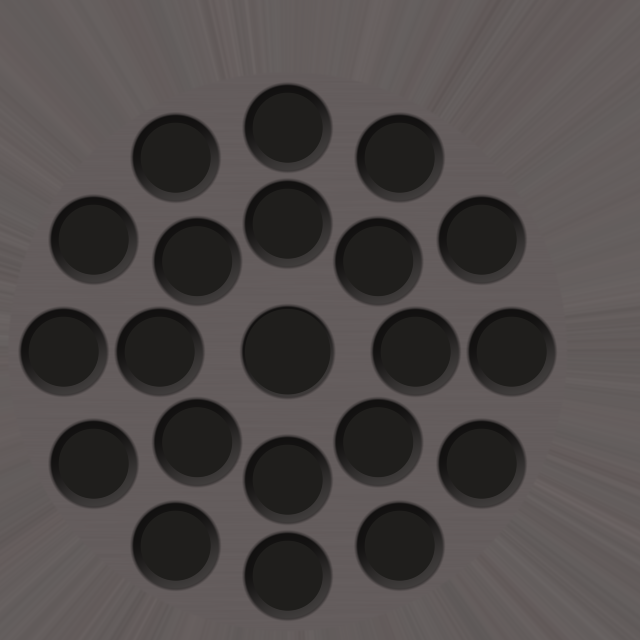
A three.js fragment shader for this pattern:

```glsl
// A brushed metal plate drilled with two rings of round holes about a larger one.
// Polar repeats place the holes, shaded as bevelled wells; stretched gradient
// noise brushes a horizontal grain on the disc and radial streaks beyond it.

varying vec2 vUv;

vec2 hashGradient(vec2 cell) {
  float h = fract(sin(dot(cell, vec2(127.1, 311.7))) * 43758.5);
  return vec2(cos(6.28318 * h), sin(6.28318 * h));
}

// Gradient noise, roughly -0.7 to 0.7
float gradientNoise(vec2 p) {
  vec2 i = floor(p);
  vec2 f = fract(p);
  vec2 u = f * f * f * (f * (f * 6.0 - 15.0) + 10.0);
  float a = dot(hashGradient(i), f);
  float b = dot(hashGradient(i + vec2(1.0, 0.0)), f - vec2(1.0, 0.0));
  float c = dot(hashGradient(i + vec2(0.0, 1.0)), f - vec2(0.0, 1.0));
  float d = dot(hashGradient(i + vec2(1.0, 1.0)), f - vec2(1.0, 1.0));
  return mix(mix(a, b, u.x), mix(c, d, u.x), u.y);
}

// Offset from the nearest of several centres spaced evenly on a ring
vec2 nearestOnRing(vec2 p, float count, float radius) {
  float spacing = 6.28318 / count;
  float angle = floor(atan(p.y, p.x) / spacing + 0.5) * spacing;
  return p - radius * vec2(cos(angle), sin(angle));
}

// Fine horizontal grain of the central disc
vec3 brushedDisc(vec2 p) {
  float grain = gradientNoise(vec2(p.x * 5.0, p.y * 330.0))
              + 0.6 * gradientNoise(vec2(p.x * 9.0 + 20.0, p.y * 150.0));
  return vec3(0.391, 0.363, 0.363) + 0.009 * grain;
}

// Streaks sampled along the direction circle, so they have no seam
vec3 radialStreaks(vec2 p) {
  vec2 dir = p / max(length(p), 0.001);
  float broad = gradientNoise(dir * 6.0 + 3.7);
  float medium = gradientNoise(dir * 27.0 + 11.3);
  float fine = gradientNoise(dir * 95.0 + 5.1);
  float strength = 0.4 + smoothstep(-0.3, 0.4, gradientNoise(dir * 4.0 + 9.2));
  float streak = 0.017 * broad + strength * (0.023 * medium + 0.021 * fine);
  vec3 tint = vec3(0.008, -0.004, -0.003) * gradientNoise(dir * 13.0 + 31.0);
  return vec3(0.391, 0.366, 0.363) + streak + tint;
}

// A bevelled well: soft outer shade, directional wall, then flat floor
vec3 drillHole(vec3 color, vec2 p, float radius, float floorRadius) {
  float d = length(p);
  color *= 1.0 - 0.42 * (1.0 - smoothstep(radius - 0.001, radius + 0.005, d));

  float facing = dot(p / max(d, 0.001), normalize(vec2(0.45, -0.9)));
  float depth = clamp((d - floorRadius) / (radius - floorRadius), 0.0, 1.0);
  vec3 wall = mix(vec3(0.075, 0.070, 0.068), vec3(0.225, 0.215, 0.212),
                  smoothstep(-0.65, 1.0, facing));
  wall *= 1.0 + 0.12 * depth * facing;
  color = mix(color, wall, 1.0 - smoothstep(radius - 0.0025, radius + 0.001, d));

  vec3 wellFloor = vec3(0.122, 0.117, 0.109);
  return mix(color, wellFloor,
             1.0 - smoothstep(floorRadius - 0.001, floorRadius + 0.001, d));
}

void main() {
  vec2 p = vUv - vec2(0.4495, 0.4505);

  // Brushed plate
  float outside = smoothstep(0.434, 0.439, length(p));
  vec3 color = mix(brushedDisc(p), radialStreaks(p), outside);

  // Outer ring, inner ring and central hole
  color = drillHole(color, nearestOnRing(p, 12.0, 0.35), 0.0675, 0.0547);
  color = drillHole(color, nearestOnRing(p, 8.0, 0.20), 0.0675, 0.0547);
  color = drillHole(color, p, 0.0713, 0.0668);

  gl_FragColor = vec4(color, 1.0);
}
```
